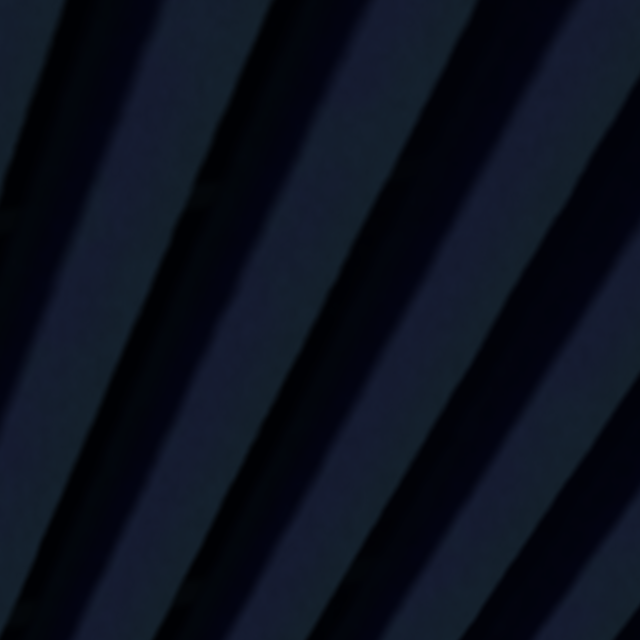
This pattern is drawn by a WebGL 2 fragment shader. Its source:

```glsl
#version 300 es
precision highp float;

uniform vec2 u_resolution;
out vec4 fragColor;

float hash(vec2 p) {
    vec3 q = fract(p.xyx * vec3(0.1031, 0.1030, 0.0973));
    q += dot(q, q.yzx + 33.33);
    return fract((q.x + q.y) * q.z);
}

float noise(vec2 p) {
    vec2 cell = floor(p), f = fract(p);
    f = f * f * (3.0 - 2.0 * f);
    return mix(mix(hash(cell), hash(cell + vec2(1, 0)), f.x),
               mix(hash(cell + vec2(0, 1)), hash(cell + vec2(1, 1)), f.x), f.y);
}

float fbm(vec2 p) {
    float sum = 0.0, amplitude = 0.5;
    for (int i = 0; i < 4; i++) {
        sum += amplitude * noise(p);
        p = p * 2.03 + 17.0;
        amplitude *= 0.5;
    }
    return sum;
}

void main() {
    vec2 uv = gl_FragCoord.xy / u_resolution;

    // Fan of slats: both offset and spacing grow with height
    float fan = (uv.x - mix(-0.124, 0.260, uv.y)) / mix(0.240, 0.322, uv.y);
    fan += 0.025 * (fbm(uv * 26.0 + 40.0) - 0.47);

    // Position across the gap (0 to 0.485) and across the slat (0 to 0.515)
    float gap = fract(fan - 0.265) - 0.25;
    float across = fract(fan + 0.25) - 0.25;

    // Crisp right edge, softer left edge
    float slatMask = 1.0 - smoothstep(-0.035, 0.03, gap) + smoothstep(0.415, 0.535, gap);

    // Slat face: violet on the left, teal on the right
    vec3 slat = mix(vec3(0.082, 0.106, 0.188), vec3(0.076, 0.124, 0.166),
                    smoothstep(0.1, 0.53, across));
    float blotch = fbm(uv * 9.0);
    slat = mix(slat, vec3(0.078, 0.126, 0.176), smoothstep(0.4, 0.7, blotch) * 0.6);
    slat *= 0.94 + 0.14 * fbm(uv * vec2(70.0, 55.0) + 9.0);

    // Gap: dim ledge fading into navy shadow
    float leftSide = 1.0 - smoothstep(0.35, 0.9, uv.x);
    vec3 navy = mix(vec3(0.005, 0.009, 0.052), vec3(0.008, 0.014, 0.068),
                    smoothstep(0.25, 0.46, gap));
    float ledge = smoothstep(0.08, 0.2, gap) * (1.0 - smoothstep(0.2, 0.38, gap));
    vec3 shadow = mix(navy, vec3(0.010, 0.026, 0.045), ledge * (0.2 + 0.65 * leftSide));

    // Black groove, broken by faint cross ties
    float row = (uv.y - 0.13 * uv.x - 0.653) / 0.617;
    float tie = 1.0 - smoothstep(0.012, 0.045, abs(row - round(row)));
    float groove = 1.0 - smoothstep(0.09, 0.2, gap);
    shadow = mix(shadow, vec3(0.001, 0.005, 0.014), groove * (0.35 + 0.6 * leftSide));
    shadow = mix(shadow, vec3(0.014, 0.030, 0.044), groove * tie * leftSide * 0.8);
    shadow *= 0.85 + 0.3 * fbm(uv * 45.0 + 70.0);

    fragColor = vec4(mix(shadow, slat, clamp(slatMask, 0.0, 1.0)), 1.0);
}
```
